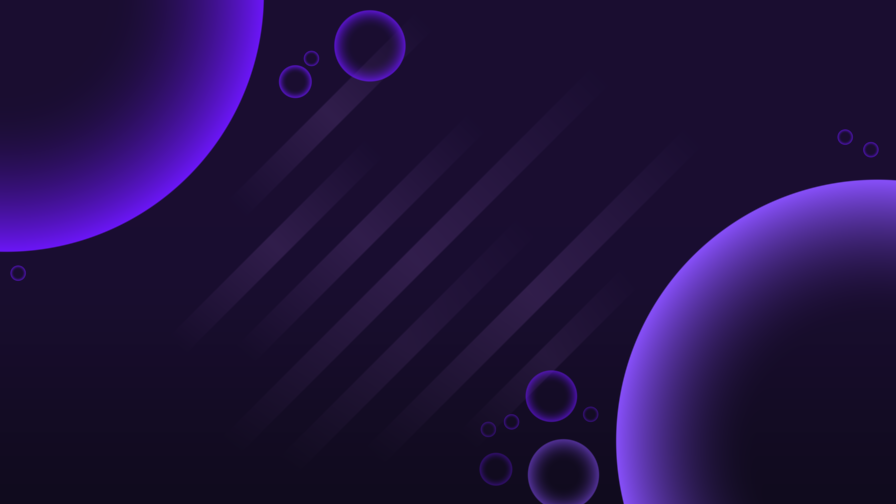
Write a WebGL 1 fragment shader that draws this background.

```glsl
precision highp float;
// Dark violet backdrop: two large rim-lit orbs in opposite corners, fading
// diagonal light bars between them, and small glowing bubbles.
// Each orb is a distance to a circle; each bar is a band in rotated axes.

uniform vec2 u_resolution;

#define BAR_COUNT 7
#define BUBBLE_COUNT 11
#define BAR_FIRST 0.884
#define BAR_STEP 0.1528
#define BAR_HALF_WIDTH 0.0336
#define BUBBLE_RIM 0.5
#define NIGHT_TOP vec3(0.100, 0.052, 0.190)
#define NIGHT_LOW vec3(0.060, 0.042, 0.110)
#define BAR_LIGHT vec3(0.095, 0.065, 0.110)
#define VIOLET vec3(0.420, 0.085, 0.970)
#define LILAC vec3(0.530, 0.310, 0.980)

// Circle whose glow is brightest at the rim and fades over rimWidth inward.
vec3 orb(vec3 base, vec2 p, vec2 center, float radius, float rimWidth, vec3 tint, float strength) {
  float pixel = 1.0 / u_resolution.y;
  float depth = radius - length(p - center);
  float cover = smoothstep(-pixel, pixel, depth);
  float glow = clamp(1.0 - max(depth, 0.0) / rimWidth, 0.0, 1.0);
  return mix(base, tint, cover * glow * glow * strength);
}

// Evenly spaced diagonal bars, each fading out at both ends.
float bars(vec2 p) {
  // center along the diagonal, half length, strength
  vec3 span[BAR_COUNT];
  span[0] = vec3(0.428, 0.370, 0.95);
  span[1] = vec3(0.058, 0.389, 0.95);
  span[2] = vec3(0.243, 0.458, 0.95);
  span[3] = vec3(0.308, 0.731, 1.00);
  span[4] = vec3(0.120, 0.470, 0.65);
  span[5] = vec3(0.470, 0.632, 1.00);
  span[6] = vec3(0.377, 0.324, 0.65);

  float across = p.x + 1.0 - p.y;
  float along = p.x + p.y - 1.0;
  float edge = 1.5 / u_resolution.y;
  float light = 0.0;
  for (int i = 0; i < BAR_COUNT; i++) {
    float offset = abs(across - BAR_FIRST - BAR_STEP * float(i));
    float band = 1.0 - smoothstep(BAR_HALF_WIDTH - edge, BAR_HALF_WIDTH + edge, offset);
    float fade = max(1.0 - abs(along - span[i].x) / span[i].y, 0.0);
    light += band * fade * span[i].z;
  }
  return light;
}

// Violet bubbles scattered around the orbs.
vec3 bubbles(vec3 color, vec2 p) {
  // center, radius, strength
  vec4 b[BUBBLE_COUNT];
  b[0] = vec4(0.734, 0.909, 0.0706, 0.80);
  b[1] = vec4(0.586, 0.838, 0.0324, 0.80);
  b[2] = vec4(0.618, 0.884, 0.0150, 0.75);
  b[3] = vec4(0.036, 0.458, 0.0150, 0.75);
  b[4] = vec4(1.677, 0.728, 0.0150, 0.75);
  b[5] = vec4(1.728, 0.703, 0.0150, 0.75);
  b[6] = vec4(1.094, 0.214, 0.0510, 0.65);
  b[7] = vec4(1.172, 0.178, 0.0150, 0.50);
  b[8] = vec4(1.015, 0.163, 0.0150, 0.55);
  b[9] = vec4(0.969, 0.148, 0.0150, 0.45);
  b[10] = vec4(0.984, 0.069, 0.0324, 0.38);

  for (int i = 0; i < BUBBLE_COUNT; i++) {
    color = orb(color, p, b[i].xy, b[i].z, b[i].z * BUBBLE_RIM, VIOLET, b[i].w);
  }
  return color;
}

void main() {
  // Height runs from 0 to 1; width follows the aspect ratio.
  vec2 p = gl_FragCoord.xy / u_resolution.y;

  // Backdrop and bars
  vec3 color = mix(NIGHT_LOW, NIGHT_TOP, smoothstep(-0.1, 0.55, p.y));
  color += BAR_LIGHT * bars(p);

  // Corner orbs
  color = orb(color, p, vec2(0.012, 1.012), 0.5116, 0.31, VIOLET, 1.0);
  color = orb(color, p, vec2(1.741, 0.125), 0.5185, 0.28, LILAC, 1.0);

  // Bubbles, with one pale bubble near the lower orb
  color = bubbles(color, p);
  color = orb(color, p, vec2(1.118, 0.058), 0.0706, 0.045, LILAC, 0.55);

  gl_FragColor = vec4(color, 1.0);
}
```
